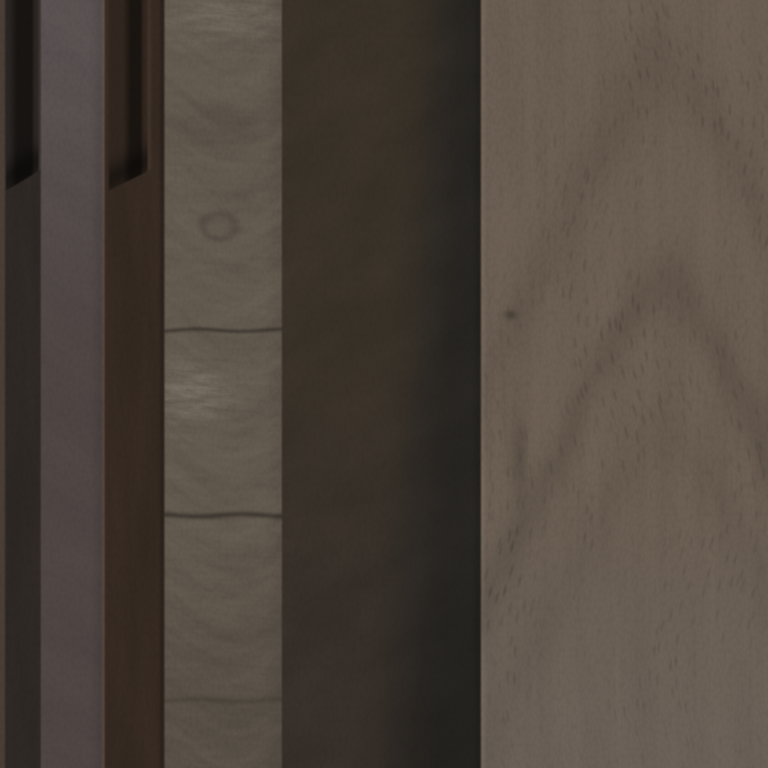
Write a Shadertoy shader that draws this texture.

```glsl
#define WOOD_TONE vec3(0.408, 0.358, 0.312)
#define STONE_TONE vec3(0.375, 0.341, 0.300)
#define SHADE_TONE vec3(0.224, 0.194, 0.158)
#define MAUVE_TONE vec3(0.305, 0.270, 0.262)
#define BROWN_TONE vec3(0.205, 0.160, 0.130)
#define EDGE_SOFT 0.0022
#define GRAIN 0.028
#define FLECK 0.10
#define ARCH_PEAK vec2(0.866, 0.650)

float hash(vec2 p) {
    p = fract(p * vec2(0.1031, 0.1137));
    p += dot(p, p.yx + 33.33);
    return fract((p.x + p.y) * p.x * 17.0);
}

// Distance to the nearest scattered cell point
float cellular(vec2 p) {
    vec2 cell = floor(p), local = fract(p);
    float nearest = 2.0;
    for (int j = -1; j <= 1; j++)
    for (int i = -1; i <= 1; i++) {
        vec2 o = vec2(i, j);
        vec2 site = vec2(hash(cell + o + 7.0), hash(cell + o + 61.0));
        nearest = min(nearest, length(o + site - local));
    }
    return nearest;
}

// Layered, self-warping sines, roughly -1 to 1
float waves(vec2 p) {
    float sum = 0.0, amp = 0.5;
    for (int i = 0; i < 5; i++) {
        sum += amp * sin(p.x + 1.3 * sin(p.y)) * cos(p.y + 0.8 * sin(p.x * 0.7));
        p = mat2(1.5, 1.1, -1.1, 1.5) * p + 2.3;
        amp *= 0.62;
    }
    return sum;
}

float above(float x, float edge) {
    float w = max(EDGE_SOFT, 0.75 / iResolution.x);
    return smoothstep(edge - w, edge + w, x);
}

float line(float x, float centre, float width) {
    float d = (x - centre) / width;
    return exp(-d * d);
}

float glow(vec2 p, vec2 centre, vec2 size) {
    vec2 d = (p - centre) / size;
    return exp(-dot(d, d));
}

// Dark posts with a slanted recess hanging from the top
vec3 darkPost(vec2 p, float left, float right, float core, vec3 tone) {
    float floorY = mix(0.752, 0.777, (p.x - left) / (right - left));
    float recess = above(p.x, left) * (1.0 - above(p.x, right)) * above(p.y, floorY);
    float pit = smoothstep(core - 0.008, core + 0.006, p.x)
              * (1.0 - smoothstep(right - 0.010, right - 0.004, p.x));
    vec3 col = tone * (1.0 + 0.06 * waves(p * vec2(70.0, 9.0)));
    col = mix(col, tone * mix(0.92, 0.50, pit), recess);
    col *= 1.0 - 0.42 * recess * line(p.y, floorY + 0.014, 0.020);
    return col * (1.0 + 0.22 * line(p.x, right + 0.002, 0.003) * above(p.y, floorY));
}

vec3 mauvePost(vec2 p) {
    vec3 col = MAUVE_TONE + vec3(0.042, 0.045, 0.052) * smoothstep(0.50, 1.0, p.y);
    col *= 1.0 + 0.035 * waves(p * vec2(18.0, 32.0) + p.yx * 12.0);
    return col * (1.0 - 0.10 * smoothstep(0.115, 0.135, p.x));
}

// Stacked blocks with wavy bedding and pale worn patches
vec3 stoneColumn(vec2 p) {
    float bedding = waves(vec2(p.x * 14.0, p.y * 65.0 + 2.0 * sin(p.x * 26.0)));
    float scratch = waves(vec2(p.x * 45.0 + p.y * 20.0, p.y * 190.0));
    float worn = glow(p, vec2(0.245, 0.487), vec2(0.060, 0.035))
               + 0.7 * glow(p, vec2(0.300, 0.975), vec2(0.080, 0.030));
    vec3 col = STONE_TONE * (1.0 + 0.065 * bedding + 0.035 * scratch);
    col += worn * (0.055 + 0.050 * scratch);
    col *= 1.0 - 0.07 * glow(p, vec2(0.29, 0.83), vec2(0.10, 0.035));
    col *= 1.0 - 0.10 * smoothstep(0.35, 0.05, p.y);
    float knot = length((p - vec2(0.285, 0.705)) * vec2(1.0, 1.3));
    col *= 1.0 - 0.12 * line(knot + 0.004 * bedding, 0.022, 0.007);
    float sag = 0.0015 * sin(p.x * 55.0);
    col *= 1.0 - 0.30 * line(p.y, 0.570 + sag, 0.0030);
    col *= 1.0 - 0.34 * line(p.y, 0.329 - sag, 0.0038);
    col *= 1.0 - 0.12 * line(p.y, 0.088 + sag, 0.0040);
    return col * (1.0 - 0.06 * smoothstep(0.340, 0.367, p.x));
}

// Shaded wall: darkens to the right, with faint rising streaks
vec3 shadedWall(vec2 p) {
    float streak = waves(vec2(p.x * 15.0 + p.y * 8.0, (p.y - p.x * 0.75) * 24.0));
    vec3 col = mix(SHADE_TONE, vec3(0.212, 0.183, 0.160), smoothstep(0.65, 0.1, p.y));
    float depth = smoothstep(0.49, 0.60, p.x + 0.05 * (0.5 - p.y));
    col = mix(col, vec3(0.153, 0.143, 0.130), depth);
    col *= 1.0 + 0.065 * streak;
    col *= 1.0 - 0.10 * smoothstep(0.4, 0.0, p.y) * smoothstep(0.42, 0.60, p.x);
    return col * (1.0 - 0.12 * smoothstep(0.612, 0.626, p.x));
}

// Pale board: nested arches, long grain and short dark flecks
vec3 woodBoard(vec2 p) {
    vec2 q = p - ARCH_PEAK;
    q.x += 0.012 * waves(p * vec2(9.0, 14.0));
    float arch = q.y + 2.1 * (sqrt(q.x * q.x + 0.0012) - 0.035);
    float rings = line(arch, -0.02, 0.045) + 0.6 * line(arch, 0.27, 0.06)
                + 0.35 * line(arch, -0.21, 0.05);
    float cells = cellular(vec2(p.x * 85.0 + 1.5 * sin(p.y * 13.0), p.y * 24.0));
    float flecks = smoothstep(0.30, 0.04, cells);
    float patches = smoothstep(-0.1, 0.6, waves(p * vec2(24.0, 7.0) + 1.7));
    vec3 col = mix(WOOD_TONE, vec3(0.408, 0.370, 0.334), smoothstep(0.45, 0.0, p.y));
    col *= 1.0 + 0.030 * waves(p * vec2(95.0, 6.0)) + 0.020 * waves(p * 7.0);
    col *= 1.0 - 0.085 * rings - FLECK * flecks * (0.2 + 0.6 * patches + 0.4 * rings);
    col *= 1.0 - 0.26 * glow(p, vec2(0.665, 0.590), vec2(0.008, 0.006));
    col *= 1.0 - 0.13 * glow(p, vec2(0.676, 0.405), vec2(0.010, 0.050));
    return col * (1.0 + 0.08 * line(p.x, 0.629, 0.003));
}

void mainImage(out vec4 fragColor, in vec2 fragCoord) {
    vec2 p = fragCoord / iResolution.xy;

    // Upright strips, left to right
    vec3 col = vec3(0.285, 0.240, 0.210);
    col = mix(col, darkPost(p, 0.008, 0.050, 0.018, vec3(0.178, 0.154, 0.142)), above(p.x, 0.0065));
    col = mix(col, mauvePost(p), above(p.x, 0.053));
    col = mix(col, darkPost(p, 0.142, 0.192, 0.166, BROWN_TONE), above(p.x, 0.136));
    col = mix(col, stoneColumn(p), above(p.x, 0.214));
    col = mix(col, shadedWall(p), above(p.x, 0.367));
    col = mix(col, woodBoard(p), above(p.x, 0.626));

    // Lit and shadowed strip edges
    col += vec3(0.055, 0.030, 0.015) * line(p.x, 0.135, 0.0025);
    col *= 1.0 - 0.18 * line(p.x, 0.211, 0.003);

    // Fine surface grain
    col *= 1.0 + GRAIN * (1.0 - 2.0 * cellular(p * vec2(210.0, 130.0)));
    fragColor = vec4(col, 1.0);
}
```
